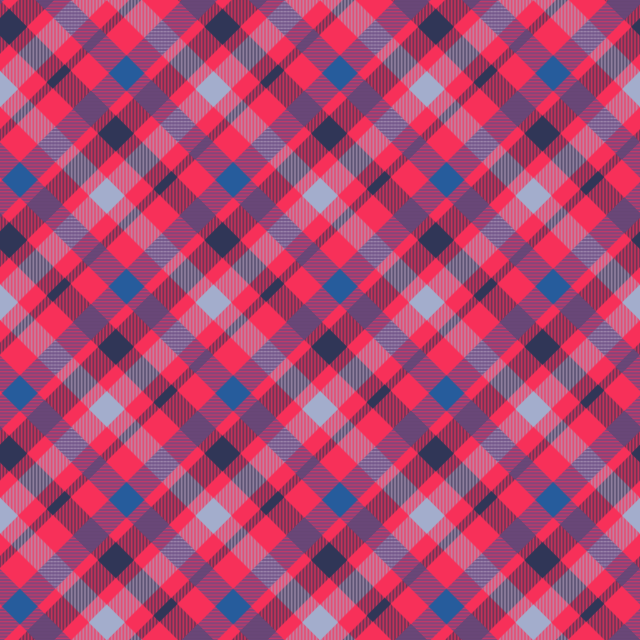
Give the GLSL for this pattern, as a Shadertoy shader.

```glsl
// Diagonal tartan: red ground crossed by pale, navy and blue bands with soft hatched overlaps.

const float REPEATS = 3.0;        // repeats across and down the canvas
const float THREADS = 64.0;       // hatch lines per repeat
const float CONTRAST = 0.42;      // strength of the hatching
const float WIDE = 0.0833;        // half width of a wide band, in repeats
const float NARROW = 0.028;       // half width of the narrow navy band

// Solid colours, seen where a band meets its own kind
const vec3 RED  = vec3(0.97, 0.19, 0.35);
const vec3 PALE = vec3(0.64, 0.68, 0.80);
const vec3 NAVY = vec3(0.19, 0.21, 0.34);
const vec3 BLUE = vec3(0.15, 0.36, 0.61);

// Yarn colours, seen in mixed crossings
const vec3 ROSE   = vec3(0.69, 0.61, 0.73);
const vec3 INK    = vec3(0.23, 0.21, 0.34);
const vec3 PURPLE = vec3(0.41, 0.29, 0.51);
const vec3 PLUM   = vec3(0.42, 0.28, 0.47);

// Coverage of a repeating band
float band(float pos, float center, float halfWidth, float soft) {
    float d = abs(fract(pos - center + 0.5) - 0.5);
    return 1.0 - smoothstep(halfWidth - soft, halfWidth + soft, d);
}

// Filtered stripes, softened toward their mean share
float hatch(float pos, float share, float soft) {
    float d = abs(fract(pos) - 0.5);
    float stripe = clamp((0.5 * share - d) / soft + 0.5, 0.0, 1.0);
    return mix(share, stripe, CONTRAST);
}

// Band masks: x = pale, y = navy, z = blue
vec3 risingBands(float u, float soft) {
    float navy = max(band(u, 0.169, WIDE, soft), band(u, 0.634, NARROW, soft));
    return vec3(band(u, 0.418, WIDE, soft), navy, band(u, 0.936, WIDE, soft));
}

vec3 fallingBands(float v, float soft) {
    return vec3(band(v, 0.583, WIDE, soft),
                band(v, 0.917, WIDE, soft),
                band(v, 0.250, WIDE, soft));
}

vec3 yarn(vec3 mask) {
    vec3 color = mix(RED, ROSE, mask.x);
    color = mix(color, INK, mask.y);
    return mix(color, PURPLE, mask.z);
}

// Interlace two yarns; blue bands use level hatching, the others upright
vec3 weave(vec3 rise, vec3 fall, vec2 thread, float soft) {
    float upright = hatch(thread.x, 0.5, soft);
    float level = hatch(thread.y, 0.36, soft);

    // Pale yarn shows as faint dots where it crosses blue
    float paleBlue = rise.x * fall.z + rise.z * fall.x;
    float minor = mix(level, level * (0.6 + 0.8 * upright), paleBlue);

    float share = mix(upright, minor, rise.z);
    share = mix(share, 1.0 - minor, fall.z);
    vec3 color = mix(yarn(rise), yarn(fall), share);

    // Navy over blue blends to plum
    float navyBlue = rise.y * fall.z + rise.z * fall.y;
    color = mix(color, PLUM, 0.85 * navyBlue);

    // Solid diamonds
    vec3 solid = rise * fall;
    color = mix(color, PALE, solid.x);
    color = mix(color, NAVY, solid.y);
    return mix(color, BLUE, solid.z);
}

void mainImage(out vec4 fragColor, in vec2 fragCoord) {
    vec2 uv = fragCoord / iResolution.y;
    vec2 p = REPEATS * vec2(uv.x, 1.0 - uv.y);
    float pixel = REPEATS / iResolution.y;

    // Diagonal axes, one band sequence per unit
    float soft = max(1.3 * pixel, 0.006);
    vec3 rise = risingBands(p.x + p.y, soft);
    vec3 fall = fallingBands(p.x - p.y, soft);

    vec3 color = weave(rise, fall, p * THREADS, max(pixel * THREADS, 0.3));
    fragColor = vec4(color, 1.0);
}
```
